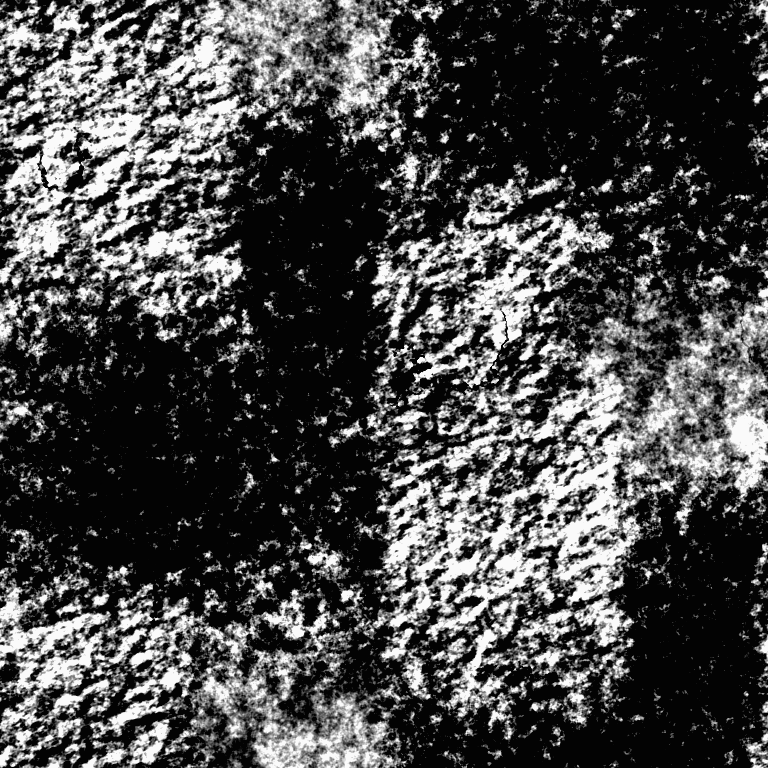
This texture is drawn by a WebGL 1 fragment shader. Its source:

```glsl
precision highp float;
// Weathered, high-contrast plaster: slanted crumbly relief, soft grey haze and
// dark columns flecked with white. Soft boxes on a half-drop lattice set the
// tone; embossed and plain fractal noise add the grain, then levels are clipped.

uniform vec2 u_resolution;

float hash(vec2 cell) {
  vec3 h = fract(cell.xyx * vec3(0.1031, 0.1030, 0.0973));
  h += dot(h, h.yzx + 33.33);
  return fract((h.x + h.y) * h.z);
}

// Signed value noise in -1..1
float noise(vec2 p) {
  vec2 cell = floor(p);
  vec2 f = fract(p);
  f = f * f * (3.0 - 2.0 * f);
  float low = mix(hash(cell), hash(cell + vec2(1.0, 0.0)), f.x);
  float high = mix(hash(cell + vec2(0.0, 1.0)), hash(cell + 1.0), f.x);
  return 2.0 * mix(low, high, f.y) - 1.0;
}

float fbm(vec2 p, float gain) {
  float sum = 0.0;
  float amp = 1.0;
  for (int i = 0; i < 4; i++) {
    sum += amp * noise(p);
    p = mat2(0.96, 0.28, -0.28, 0.96) * p * 2.03 + 17.3;
    amp *= gain;
  }
  return sum;
}

vec2 rotate(vec2 p, float angle) {
  float c = cos(angle);
  float s = sin(angle);
  return vec2(c * p.x + s * p.y, c * p.y - s * p.x);
}

// Nearest offset on the lattice spanned by (0.5, 0.5) and (0.5, -0.5)
vec2 halfDrop(vec2 d) {
  vec2 e = vec2(d.x + d.y, d.x - d.y);
  e -= floor(e + 0.5);
  return 0.5 * vec2(e.x + e.y, e.x - e.y);
}

// Soft-edged repeated box
float patchMask(vec2 p, vec2 center, vec2 halfSize, vec2 soft) {
  vec2 d = abs(halfDrop(p - center)) - halfSize;
  vec2 inside = 1.0 - smoothstep(-soft, soft, d);
  return inside.x * inside.y;
}

// Slanted crumbs lit from the upper left
float crumbRelief(vec2 p, float scale) {
  vec2 q = rotate(p, 0.45) * vec2(0.65, 1.0);
  vec2 light = vec2(-0.0012, 0.0042);
  return fbm((q + light) * scale, 0.72) - fbm((q - light) * scale, 0.72);
}

// Thin, upright, broken cracks
float cracks(vec2 p) {
  float ridge = abs(noise(p * vec2(13.0, 5.0)) + 0.18 * fbm(p * 40.0, 0.6));
  float broken = smoothstep(0.25, 0.5, noise(p * 9.0 + 31.0));
  return (1.0 - smoothstep(0.02, 0.07, ridge)) * broken;
}

void main() {
  vec2 p = gl_FragCoord.xy / min(u_resolution.x, u_resolution.y);

  // Broad layout, with ragged borders
  vec2 ragged = vec2(fbm(p * 11.0, 0.6), fbm(p * 9.0 + 50.0, 0.6));
  vec2 w = p + ragged * vec2(0.009, 0.025);
  float crumbs = max(
    patchMask(w, vec2(0.11, 1.08), vec2(0.125, 0.15), vec2(0.03, 0.07)),
    patchMask(w, vec2(0.15, 0.81), vec2(0.155, 0.19), vec2(0.02, 0.08)));
  float haze = patchMask(w, vec2(0.38, 1.0), vec2(0.125, 0.13), vec2(0.03, 0.06));
  float glow = patchMask(w, vec2(0.48, 0.92), vec2(0.025, 0.07), vec2(0.03, 0.06));
  float column = patchMask(w, vec2(0.41, 0.53), vec2(0.095, 0.28), vec2(0.03, 0.08));
  float stain = patchMask(w, vec2(0.21, 0.38), vec2(0.13, 0.13), vec2(0.06, 0.09));
  float dark = max(column, stain) * (1.0 - 0.8 * max(crumbs, haze));

  // Grain layers
  float relief = crumbRelief(p, 52.0);
  float flecks = fbm(p * 62.0 + 9.0, 0.8);
  float grit = noise(p * 290.0 + 71.0);
  float clouds = fbm(p * 7.0 + 23.0, 0.65);
  float streaks = noise(p * vec2(75.0, 6.0) + 5.0);
  float scuffs = smoothstep(0.5, 0.95, noise(rotate(p, -0.3) * vec2(16.0, 24.0)));

  // Mix grain by region
  float tone = 0.02 + 0.47 * crumbs + 0.40 * haze + 0.5 * glow - 0.78 * dark;
  tone += 0.27 * clouds + 0.08 * streaks * (1.0 - crumbs) + 0.4 * scuffs;
  float rough = mix(0.30, 0.85, crumbs) * (1.0 - 0.75 * haze * (1.0 - crumbs));
  float speckle = mix(0.78, 0.40, max(crumbs, haze));
  float value = tone + rough * relief + speckle * flecks + 0.24 * grit;
  value -= 1.3 * cracks(p) * max(crumbs, 0.3);

  // Clip the levels to near black and near white
  float level = mix(0.01, 0.98, clamp(value, 0.0, 1.0));
  gl_FragColor = vec4(vec3(level), 1.0);
}
```
